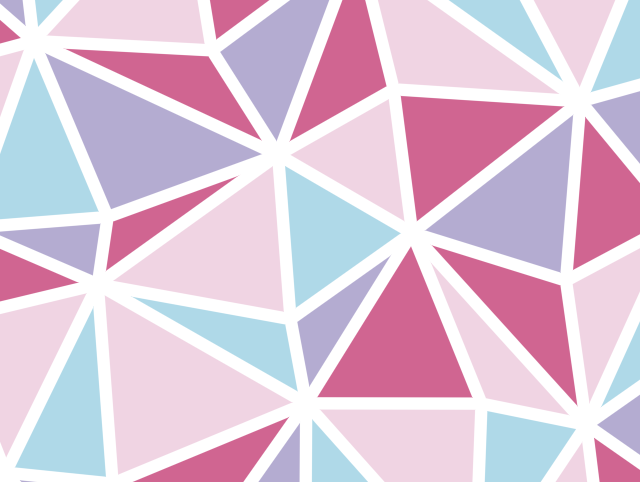
Give the GLSL for this background, as a WebGL 1 fragment shader.

```glsl
precision highp float;

uniform vec2 u_resolution;

#define ROWS 3.2
#define TILT 0.17
#define JITTER_MIN 0.16
#define JITTER_MAX 0.36
#define HALF_GAP 0.0128
#define MAGENTA_SHARE 0.61
#define PINK_SHARE 0.58
#define MAGENTA vec3(0.816, 0.396, 0.569)
#define BLUE vec3(0.686, 0.851, 0.910)
#define PINK vec3(0.941, 0.831, 0.890)
#define LAVENDER vec3(0.706, 0.675, 0.820)
#define GAP_COLOR vec3(1.0)

float hash(vec2 p) {
  return fract(sin(dot(p, vec2(127.1, 311.7))) * 43758.5453);
}

// Lattice corner pushed off its place in a random direction
vec2 corner(vec2 id) {
  float angle = 6.2832 * hash(id + 3.7);
  float reach = mix(JITTER_MIN, JITTER_MAX, hash(id + 41.3));
  return id + reach * vec2(cos(angle), sin(angle));
}

// Signed distance to the line a-b, positive on its left
float leftOf(vec2 p, vec2 a, vec2 b) {
  vec2 e = normalize(b - a);
  vec2 q = p - a;
  return e.x * q.y - e.y * q.x;
}

// Coverage of a counterclockwise triangle shrunk by half the gap
float triangle(vec2 p, vec2 a, vec2 b, vec2 c, float blur) {
  float inside = min(leftOf(p, a, b), min(leftOf(p, b, c), leftOf(p, c, a)));
  float inset = HALF_GAP * ROWS;
  return smoothstep(inset - blur, inset + blur, inside);
}

// Neighbouring triangles belong to opposite families
vec3 tileColor(float family, float pick) {
  vec3 strong = pick < MAGENTA_SHARE ? MAGENTA : BLUE;
  vec3 soft = pick < PINK_SHARE ? PINK : LAVENDER;
  return family < 0.5 ? strong : soft;
}

void main() {
  vec2 uv = (gl_FragCoord.xy - 0.5 * u_resolution) / u_resolution.y;
  float blur = 0.7 * ROWS / u_resolution.y;

  // Tilted lattice space
  float cs = cos(TILT), sn = sin(TILT);
  vec2 p = mat2(cs, -sn, sn, cs) * uv * ROWS + vec2(8.4, 5.3);
  vec2 home = floor(p);
  vec3 color = GAP_COLOR;

  for (int j = -1; j <= 1; j++) {
    for (int i = -1; i <= 1; i++) {
      vec2 id = home + vec2(float(i), float(j));
      vec2 a = corner(id);
      vec2 b = corner(id + vec2(1.0, 0.0));
      vec2 c = corner(id + vec2(1.0, 1.0));
      vec2 d = corner(id + vec2(0.0, 1.0));

      // Diagonals alternate between cells
      bool rising = mod(id.x + id.y, 2.0) < 0.5;
      float lower = triangle(p, a, b, rising ? c : d, blur);
      float upper = triangle(p, rising ? a : b, c, d, blur);

      // Evenly spread picks keep the colour shares steady
      float family = mod(id.x, 2.0);
      float pick = fract(dot(id, vec2(0.755, 0.57)));
      color = mix(color, tileColor(family, pick), lower);
      color = mix(color, tileColor(1.0 - family, fract(pick + 0.43)), upper);
    }
  }

  gl_FragColor = vec4(color, 1.0);
}
```
